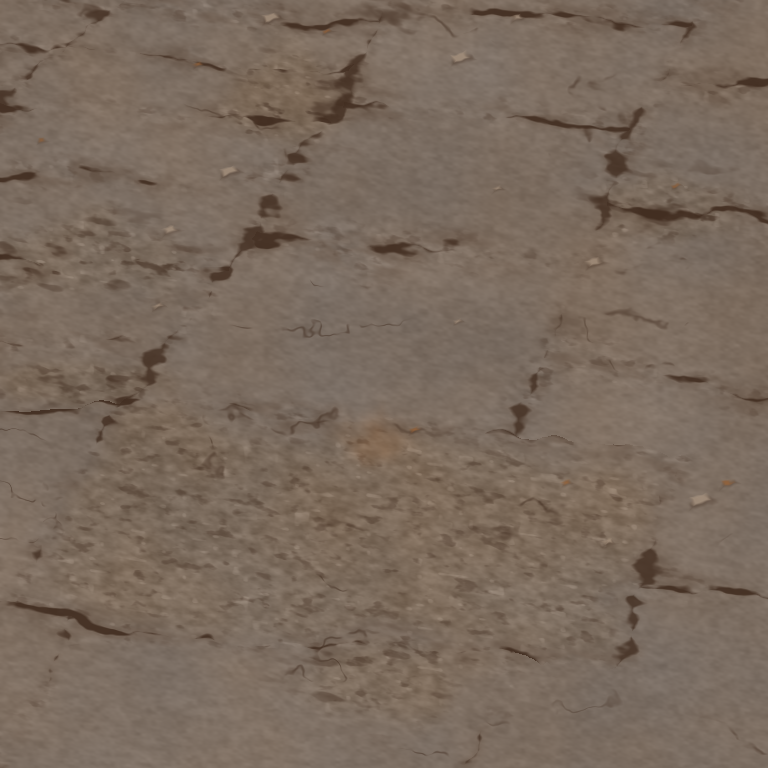
This texture is drawn by a Shadertoy shader. Its source:

```glsl
// Worn stone paving in low perspective, with ragged earthy joints, a rough slab and scattered chips.

const vec3 SLAB = vec3(0.487, 0.429, 0.381);
const vec3 GRIT = vec3(0.482, 0.415, 0.354);
const vec3 EARTH = vec3(0.40, 0.325, 0.268);
const vec3 SHADOW = vec3(0.245, 0.165, 0.115);
const vec3 CREAM = vec3(0.70, 0.62, 0.54);
const vec3 OCHRE = vec3(0.62, 0.40, 0.22);
const float ROW_RATIO = log(1.25);

float hash(vec2 p) {
    vec3 q = fract(p.xyx * 0.1031);
    q += dot(q, q.yzx + 33.33);
    return fract((q.x + q.y) * q.z);
}

float noise(vec2 p) {
    vec2 i = floor(p), f = fract(p);
    f = f * f * (3.0 - 2.0 * f);
    return mix(mix(hash(i), hash(i + vec2(1, 0)), f.x),
               mix(hash(i + vec2(0, 1)), hash(i + vec2(1, 1)), f.x), f.y);
}

float fbm(vec2 p) {
    float sum = 0.0, gain = 0.533;
    for (int i = 0; i < 4; i++) {
        sum += gain * noise(p);
        p = mat2(1.6, 0.5, -0.5, 1.6) * p + 17.0;
        gain *= 0.5;
    }
    return sum;
}

float blob(vec2 p, vec2 centre, vec2 size) {
    vec2 d = (p - centre) / size;
    return exp(-dot(d, d));
}

float smoothMin(float a, float b, float k) {
    float h = max(k - abs(a - b), 0.0) / k;
    return min(a, b) - h * h * k * 0.25;
}

float edgeDistance(float x) {
    return abs(fract(x + 0.5) - 0.5);
}

// Distances to the row and column joints (xy) and the slab index (zw).
vec4 paving(vec2 p) {
    float depth = 1.58 - p.y - 0.07 * (p.x - 0.5);
    float v = log(depth / 0.58) / ROW_RATIO;
    float width = 0.505 - 0.23 * (p.y - 0.5);
    float u = (p.x - 0.195 - 0.65 * (p.y - 0.5)) / width;
    if (v > 4.0) u -= 0.18;
    else if (v > 3.0) { u *= 0.69; width /= 0.69; }
    float column = floor(u), rows = 1.0;
    if (column < 0.0 && v < 3.0) { rows = 2.0; v = v * 2.0 - 0.35; }
    else if (column > 0.0) v += 0.35;
    return vec4(edgeDistance(v) * depth * ROW_RATIO / rows,
                edgeDistance(u) * width * 0.85, column, floor(v));
}

// Dark fragments that crowd towards a joint and thin out away from it.
float fragments(float dist, float falloff, float ragged, float opening) {
    return smoothstep(0.0, 0.22, ragged - 0.5 + mix(-0.13, 0.20, opening) - dist * falloff);
}

// Small angular stones and litter.
vec3 addChips(vec3 color, vec2 p) {
    for (int i = 0; i < 18; i++) {
        float id = float(i);
        vec2 centre = vec2(hash(vec2(id, 3.0)), sqrt(hash(vec2(id, 8.0))));
        float size = mix(0.003, 0.010, pow(hash(vec2(id, 21.0)), 3.0));
        vec2 d = p - centre + 0.004 * (noise(p * 140.0) - 0.5);
        d.y = (d.y - 0.3 * d.x) * 1.8;
        float shape = max(abs(d.x + 0.3 * d.y), abs(d.y)) - size;
        vec3 tint = mix(CREAM, OCHRE, step(0.6, hash(vec2(id, 40.0))));
        color = mix(color, SHADOW, 0.35 * (1.0 - smoothstep(-0.003, 0.004, shape + d.y * 0.4)));
        color = mix(color, tint, 0.7 * (1.0 - smoothstep(-0.004, 0.003, shape)));
    }
    return color;
}

void mainImage(out vec4 fragColor, in vec2 fragCoord) {
    vec2 p = fragCoord / iResolution.xy;
    vec2 slanted = vec2(p.x, p.y + 0.14 * p.x);

    // Uneven stone outlines
    vec2 bend = vec2(fbm(p * 5.0 + 4.0), fbm(p * 5.0 + 31.0)) - 0.5;
    vec2 chipping = vec2(fbm(p * 32.0), fbm(p * 32.0 + 9.0)) - 0.5;
    vec4 slab = paving(p + bend * vec2(0.09, 0.07) + chipping * vec2(0.045, 0.020));
    float edge = smoothMin(slab.x, slab.y, 0.025);

    // Rough slab and broken patches
    float rough = step(3.0, slab.w) * step(slab.w, 3.0) * step(0.0, slab.z) * step(slab.z, 0.0);
    rough *= smoothstep(0.0, 0.05, edge + 0.03 * (noise(p * 18.0) - 0.3));
    float broken = blob(p, vec2(0.08, 0.67), vec2(0.16, 0.06))
                 + blob(p, vec2(0.89, 0.73), vec2(0.14, 0.05))
                 + blob(p, vec2(0.38, 0.88), vec2(0.08, 0.09))
                 + blob(p, vec2(0.50, 0.12), vec2(0.12, 0.06))
                 + blob(p, vec2(0.10, 0.50), vec2(0.14, 0.03));
    rough = max(rough, smoothstep(0.25, 0.85, broken + fbm(p * 14.0) - 0.5));
    float debris = 1.0 - smoothstep(0.003, 0.032, edge + 0.03 * (noise(p * 16.0) - 0.4));

    // Stone surface
    vec3 color = mix(SLAB, GRIT, rough);
    color += 0.020 * (hash(slab.zw + 20.0) - 0.5) * smoothstep(0.0, 0.03, edge);
    color += 0.055 * (fbm(p * vec2(6.0, 9.0)) - 0.5);
    color += vec3(0.03, 0.0, -0.03) * (fbm(p * 9.0 + 50.0) - 0.5);
    float grain = fbm(slanted * vec2(72.0, 130.0)) - 0.5;
    color += grain * mix(0.07, 0.16, max(rough, debris * 0.7));
    color += 0.03 * (noise(slanted * vec2(150.0, 260.0)) - 0.5);

    // Pits and pale grit
    float pits = smoothstep(0.60, 0.80, fbm(slanted * vec2(55.0, 110.0) + 7.0));
    float specks = smoothstep(0.80, 0.97, noise(slanted * vec2(75.0, 135.0) + 70.0));
    color = mix(color, SHADOW, pits * (0.35 * rough + 0.30 * debris));
    color += specks * (0.06 * rough + 0.04 * debris);
    color = mix(color, OCHRE, 0.28 * blob(p + chipping * 0.05, vec2(0.485, 0.43), vec2(0.035, 0.028)));

    // Earthy joints broken into dark fragments
    float ragged = fbm(slanted * vec2(26.0, 66.0) + 12.0);
    float opening = smoothstep(0.15, 0.85, noise(p * 9.0 + 60.0) + 0.25 * broken);
    color = mix(color, EARTH, 0.45 * debris * smoothstep(0.38, 0.68, ragged));
    float gap = max(fragments(slab.x, 42.0, ragged, opening),
                    0.85 * fragments(slab.y, 24.0, ragged, opening));
    color = mix(color, SHADOW, 0.85 * gap);
    color = mix(color, SHADOW, 0.6 * smoothstep(0.62, 0.76, ragged) * clamp(broken, 0.0, 1.0));

    // Short hairline cracks
    vec2 crackAt = slanted * vec2(6.0, 15.0) + chipping * 0.8;
    float crack = 1.0 - smoothstep(0.0, 0.035, abs(noise(crackAt + 33.0) - 0.5));
    crack *= smoothstep(0.62, 0.80, noise(p * 7.0 + 80.0)) * smoothstep(0.45, 0.62, ragged);
    color = mix(color, SHADOW, 0.45 * crack);

    fragColor = vec4(addChips(color, p), 1.0);
}
```
